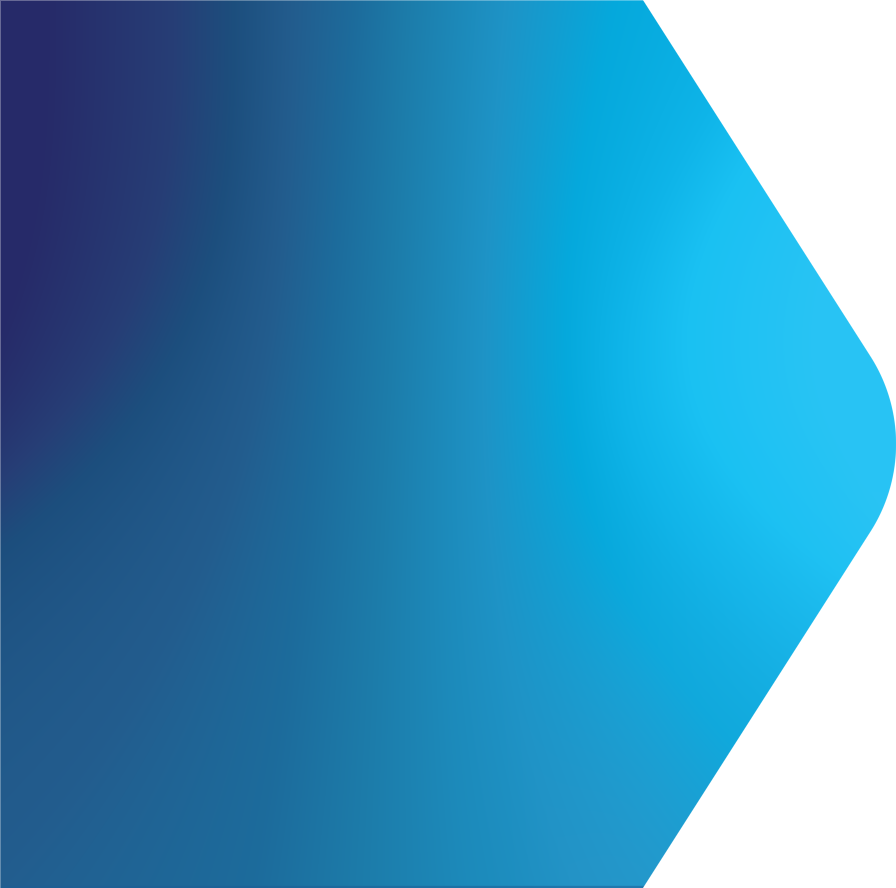
Give the GLSL for this background, as a WebGL 2 fragment shader.

```glsl
#version 300 es
precision highp float;
// A blue pentagonal panel with a rounded tip pointing right, on white.
// Its colour is a ramp from navy to cyan whose stops lie on cubic curves,
// so the bands bend around a dark upper left and a bright glow at the right.
uniform vec2 u_resolution;
out vec4 outColor;

const int STOPS = 11;

// Each curve gives x = a + b * v + c * v^3, with v running down from the top.
const vec3 CURVES[STOPS] = vec3[](
  vec3(0.053, 0.0, -1.0), vec3(0.195, 0.0, -1.24), vec3(0.263, 0.0, -1.1),
  vec3(0.33, -0.03, -0.33), vec3(0.401, -0.08, -0.035), vec3(0.46, -0.05, 0.0),
  vec3(0.524, -0.065, 0.07), vec3(0.571, -0.09, 0.17), vec3(0.695, -0.23, 0.55),
  vec3(0.875, -0.65, 1.3), vec3(0.98, -0.8, 1.8));

const vec3 COLORS[STOPS] = vec3[](
  vec3(0.15, 0.165, 0.41), vec3(0.15, 0.24, 0.46), vec3(0.11, 0.305, 0.49),
  vec3(0.135, 0.36, 0.553), vec3(0.11, 0.42, 0.61), vec3(0.11, 0.485, 0.665),
  vec3(0.11, 0.54, 0.73), vec3(0.116, 0.576, 0.776), vec3(0.018, 0.66, 0.862),
  vec3(0.055, 0.705, 0.91), vec3(0.10, 0.755, 0.95));

float curveX(vec3 k, float v) {
  return k.x + k.y * v + k.z * v * v * v;
}

// Blend from stop to stop between neighbouring curves.
vec3 bentGradient(vec2 p) {
  float v = 1.0 - p.y;
  vec3 color = COLORS[0];
  float left = curveX(CURVES[0], v);
  for (int i = 1; i < STOPS; i++) {
    float right = curveX(CURVES[i], v);
    color = mix(color, COLORS[i], clamp((p.x - left) / (right - left), 0.0, 1.0));
    left = right;
  }
  // Last soft step into the pale cyan near the tip
  color = mix(color, vec3(0.155, 0.765, 0.955), clamp((p.x - left) / 0.14, 0.0, 1.0));
  // Softer, less saturated cyan toward the lower right
  color.r += 0.045 * smoothstep(0.5, 0.8, v) * smoothstep(0.55, 0.75, p.x);
  return color;
}

// Signed distance to two slanted sides joined by a tangent arc.
float arrowSide(vec2 p) {
  vec2 q = vec2(p.x - 0.8276, abs(p.y - 0.5));
  vec2 normal = vec2(0.8425, 0.5387);
  bool onArc = q.y * normal.x < q.x * normal.y;
  return (onArc ? length(q) : dot(q, normal)) - 0.183;
}

void main() {
  vec2 p = gl_FragCoord.xy / u_resolution * vec2(1.0105, 1.0);
  float pixel = 1.0 / u_resolution.y;
  vec3 color = bentGradient(p);

  // Fine rims: dark along the bottom, pale along the top and left
  color = mix(color, vec3(0.11, 0.36, 0.58), 0.5 * (1.0 - smoothstep(0.002, 0.002 + pixel, p.y)));
  float paleRim = min(p.x, 1.0 - p.y);
  color = mix(color, vec3(1.0), 0.3 * (1.0 - smoothstep(0.0005, 0.0005 + pixel, paleRim)));

  // White outside the panel
  float outside = smoothstep(-0.7 * pixel, 0.7 * pixel, arrowSide(p));
  outColor = vec4(mix(color, vec3(1.0), outside), 1.0);
}
```
